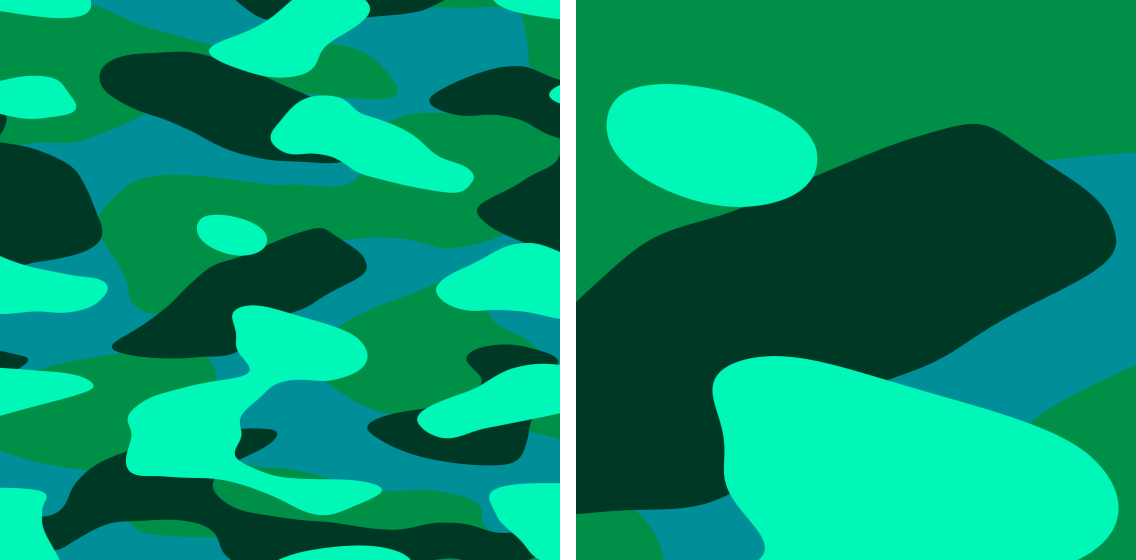
Left, the full canvas; right, a detail of the centre.
A WebGL 2 fragment shader for this pattern:

```glsl
#version 300 es
precision highp float;
// Woodland camouflage in four flat colours: teal, dark and mint patches are
// stacked over a green ground. Each layer is a cut through a sum of waves with
// random phases, stretched sideways and sheared into tongues and lumps.

#define TEAL_WAVES vec2(1.7, 3.6)   // typical waves per canvas, across and up
#define DARK_WAVES vec2(1.8, 4.5)
#define MINT_WAVES vec2(2.0, 5.0)
#define TEAL_CUT 0.07               // cut heights, in standard deviations
#define DARK_CUT 0.50
#define MINT_CUT 0.64
#define BAND_WIDTH 0.38             // spread of patch sizes
#define TONGUE_SHIFT 0.11           // sideways shear
#define LUMP_SHIFT 0.026            // upright shear
#define EDGE_SOFTNESS 0.6           // edge half-width in pixels

uniform vec2 u_resolution;
out vec4 outColor;

const float TAU = 6.283185;
const vec3 GREEN = vec3(0.00, 0.56, 0.28);
const vec3 TEAL  = vec3(0.00, 0.56, 0.60);
const vec3 DARK  = vec3(0.00, 0.22, 0.15);
const vec3 MINT  = vec3(0.00, 0.97, 0.72);

float hash(vec2 p) {
    vec3 q = fract(p.xyx * 0.1031);
    q += dot(q, q.yzx + 33.33);
    return fract((q.x + q.y) * q.z);
}

// Smooth value noise, centred on zero
float noise(vec2 p) {
    vec2 cell = floor(p);
    vec2 f = p - cell;
    f = f * f * f * (f * (f * 6.0 - 15.0) + 10.0);
    float low  = mix(hash(cell), hash(cell + vec2(1, 0)), f.x);
    float high = mix(hash(cell + vec2(0, 1)), hash(cell + vec2(1, 1)), f.x);
    return mix(low, high, f.y) - 0.5;
}

// Band-limited random field with zero mean and unit variance
float waveField(vec2 p, vec2 waves, float seed) {
    float sum = 0.0;
    float variance = 0.0;
    for (int j = 0; j <= 8; j++) {
        for (int i = -3; i <= 3; i++) {
            if (j == 0 && i <= 0) continue; // skip the mean and mirrored waves
            vec2 k = vec2(i, j);
            float offBand = (length(k / waves) - 1.0) / BAND_WIDTH;
            float amplitude = exp(-offBand * offBand);
            float phase = hash(k + vec2(seed, seed * 1.7 + 5.0));
            sum += amplitude * cos(TAU * (dot(k, p) + phase));
            variance += 0.5 * amplitude * amplitude;
        }
    }
    return sum * inversesqrt(variance);
}

// Coverage of one patch layer, with smoothed edges
float patchMask(vec2 p, vec2 waves, float cut, float seed) {
    vec2 shift = vec2(seed, seed * 2.3);
    p.x += TONGUE_SHIFT * noise(p * vec2(2.5, 13.0) + shift);
    p.y += LUMP_SHIFT * noise(p * vec2(9.0, 4.0) + shift.yx);
    float height = waveField(p, waves, seed) - cut;
    float soft = max(EDGE_SOFTNESS * fwidth(height), 1e-5);
    return smoothstep(-soft, soft, height);
}

void main() {
    vec2 p = gl_FragCoord.xy / min(u_resolution.x, u_resolution.y);

    // Paint from the ground up
    vec3 color = GREEN;
    color = mix(color, TEAL, patchMask(p, TEAL_WAVES, TEAL_CUT, 11.0));
    color = mix(color, DARK, patchMask(p, DARK_WAVES, DARK_CUT, 47.0));
    color = mix(color, MINT, patchMask(p, MINT_WAVES, MINT_CUT, 83.0));
    outColor = vec4(color, 1.0);
}
```
